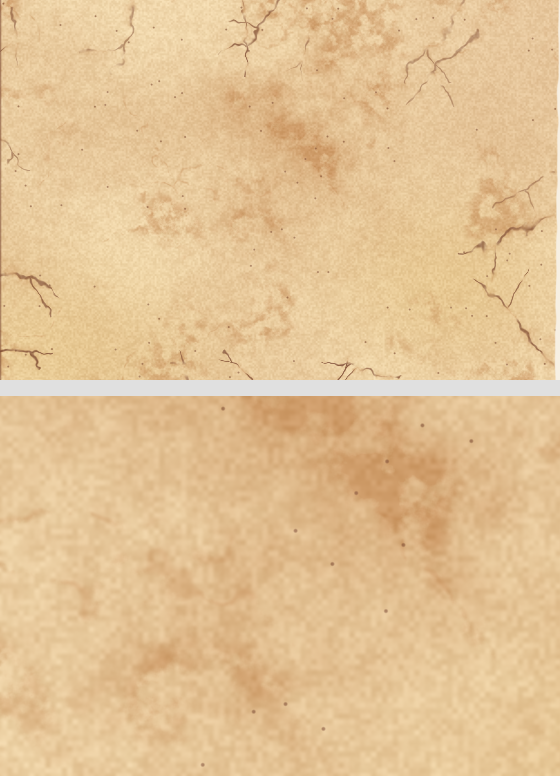
Top: the whole. Bottom: its middle third, enlarged.
Reproduce this texture procedurally as a Shadertoy shader.

```glsl
const vec3 PALE = vec3(0.948, 0.853, 0.683);
const vec3 TAN = vec3(0.890, 0.758, 0.578);
const vec3 OCHRE = vec3(0.898, 0.772, 0.535);
const vec3 ROSE = vec3(0.885, 0.745, 0.585);
const vec3 RUST = vec3(0.770, 0.540, 0.330);
const vec3 CRACK = vec3(0.470, 0.275, 0.190);
const vec3 BACKING = vec3(0.970, 0.940, 0.890);

const int CRACK_COUNT = 18;
const float TAU = 6.28319;

float hash(vec2 p) {
    vec3 q = fract(p.xyx * 0.1031);
    q += dot(q, q.yzx + 33.33);
    return fract((q.x + q.y) * q.z);
}

float noise(vec2 p) {
    vec2 i = floor(p), f = fract(p);
    f = f * f * (3.0 - 2.0 * f);
    vec2 e = vec2(0.0, 1.0);
    return mix(mix(hash(i), hash(i + e.yx), f.x),
               mix(hash(i + e), hash(i + e.yy), f.x), f.y);
}

float fbm(vec2 p) {
    float sum = 0.0, amp = 0.516;
    for (int i = 0; i < 5; i++) {
        sum += amp * noise(p);
        p = mat2(1.6, 1.2, -1.2, 1.6) * p + 17.3;
        amp *= 0.5;
    }
    return sum;
}

float blob(vec2 p, vec2 centre, vec2 radius) {
    vec2 d = (p - centre) / radius;
    return exp(-dot(d, d));
}

vec2 heading(float angle) {
    return vec2(cos(angle), sin(angle));
}

// x: dark core, y: soft stained rim of a tapering crack
vec2 crack(vec2 p, vec2 start, vec2 span, float width, float px) {
    vec2 d = p - start;
    float along = clamp(dot(d, span) / dot(span, span), 0.0, 1.0);
    float dist = length(d - span * along);
    float w = width * (1.0 - 0.75 * along);
    return vec2(1.0 - smoothstep(w * 0.3, w + px, dist),
                exp(-dist / (w * 2.5 + 0.001)) * (1.0 - 0.5 * along));
}

// Forked cracks that run inward from around the border
vec2 cracks(vec2 p, vec2 size, float px) {
    vec2 total = vec2(0.0);
    for (int i = 0; i < CRACK_COUNT; i++) {
        float id = float(i);
        float pick = hash(vec2(id, 3.7)), turn = hash(vec2(id, 8.1)) - 0.5;
        float angle = TAU * (id + pick) / float(CRACK_COUNT);
        vec2 dir = heading(angle);
        vec2 reach = 0.5 * size / max(abs(dir), vec2(0.001));
        float inset = mix(1.0, 0.72, step(0.55, pick) * hash(vec2(id, 5.3)));
        vec2 start = 0.5 * size + dir * min(reach.x, reach.y) * inset;

        float len = mix(0.06, 0.25, hash(vec2(id, 1.9))) * mix(0.7, 1.4, start.x / size.x);
        float width = mix(0.0018, 0.0048, hash(vec2(id, 6.4)));
        float course = angle + 0.5 * TAU + 2.0 * turn;
        vec2 span = len * heading(course);
        vec2 fork = 0.45 * len * heading(course + sign(turn) * 1.1);
        vec2 mark = max(crack(p, start, span, width, px),
                        crack(p, start + span * 0.6, fork, width * 0.6, px));
        total = max(total, mark * mix(0.45, 1.0, hash(vec2(id, 2.6))));
    }
    return total;
}

// Faint hairline creases along a noise contour
float creases(vec2 p) {
    float line = abs(fbm(p * 4.0 + 31.0) - 0.5);
    return (1.0 - smoothstep(0.0, 0.014, line)) * smoothstep(0.48, 0.68, noise(p * 6.0 + 9.0));
}

float specks(vec2 p, float cells, float px) {
    vec2 cell = floor(p * cells);
    vec2 spot = 0.2 + 0.6 * vec2(hash(cell + 11.0), hash(cell + 47.0));
    float dist = length(fract(p * cells) - spot) / cells;
    return step(0.93, hash(cell)) * (1.0 - smoothstep(0.0006, 0.0016 + px, dist));
}

void mainImage(out vec4 fragColor, in vec2 fragCoord) {
    float px = 1.0 / iResolution.y;
    vec2 p = fragCoord * px, size = iResolution.xy * px;
    vec2 uv = p / size;
    float fine = fbm(p * 48.0);
    float patchy = fbm(p * 7.0 + 5.0);

    // Mottled paper with broad warm washes
    vec3 col = mix(PALE, TAN, smoothstep(0.28, 0.85, 0.7 * fbm(p * 3.0) + 0.3 * fine));
    float ochre = blob(uv, vec2(0.1, 0.06), vec2(0.24, 0.25)) + blob(uv, vec2(0.8, 0.25), vec2(0.18, 0.2));
    col = mix(col, OCHRE, 0.6 * min(ochre, 1.0));
    col = mix(col, ROSE, 0.5 * smoothstep(0.55, 1.0, uv.x) * smoothstep(0.35, 0.85, uv.y));

    // Rusty central stain and scattered blotches
    float centre = blob(uv, vec2(0.53, 0.67), vec2(0.15, 0.27));
    float stain = centre * (0.13 + 0.42 * smoothstep(0.35, 0.7, patchy));
    stain += 0.4 * smoothstep(0.56, 0.78, patchy) * smoothstep(0.35, 0.65, fine);
    col = mix(col, RUST, min(stain * mix(0.5, 1.4, fine), 0.7));

    // Creases and cracks
    vec2 warp = vec2(fbm(p * 7.0 + 2.0), fbm(p * 7.0 + 70.0)) - 0.5;
    vec2 jag = vec2(noise(p * 60.0), noise(p * 60.0 + 40.0)) - 0.5;
    vec2 mark = cracks(p + 0.13 * warp + 0.007 * jag, size, px);
    col = mix(col, RUST, 0.3 * creases(p) * smoothstep(0.3, 0.6, fine));
    col = mix(col, RUST, 0.6 * mark.y * smoothstep(0.25, 0.65, fine));
    col = mix(col, CRACK, 0.8 * mark.x * smoothstep(0.2, 0.6, noise(p * 34.0)));

    // Specks and paper grain
    col = mix(col, CRACK, 0.55 * specks(p, 34.0, px));
    col += vec3(0.8, 1.0, 1.2) * 0.075 * (noise(p * 210.0) - 0.5);

    // Worn borders
    float ragged = 0.006 * (noise(p * 25.0) - 0.5);
    float right = size.x - 0.003 - 0.010 * (1.0 - uv.y) + ragged;
    col = mix(col, CRACK, 0.55 * (1.0 - smoothstep(0.001, 0.003 + px, p.x)));
    col = mix(col, BACKING, smoothstep(right - px, right + px, p.x));

    fragColor = vec4(clamp(col, 0.0, 1.0), 1.0);
}
```
